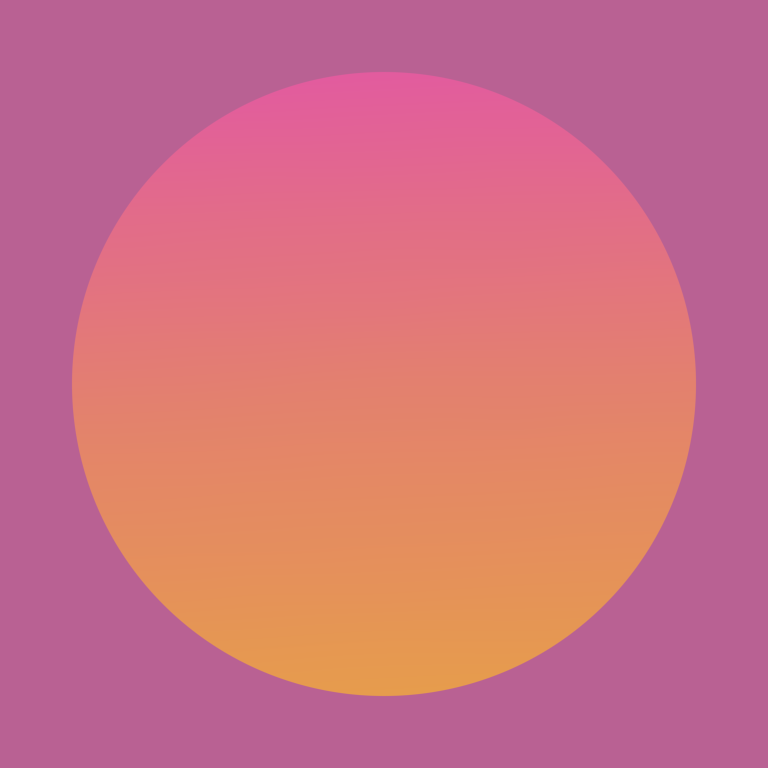
Write a Shadertoy shader that draws this background.

```glsl
// A large sunset disc centred on a flat mauve field.
// The disc is a circle distance mask filled with a three-stop vertical gradient,
// tilted slightly and disturbed by wide, faint noise streaks.

const vec3 MAUVE = vec3(0.727, 0.380, 0.577);
const vec3 PINK  = vec3(0.885, 0.358, 0.622);
const vec3 CORAL = vec3(0.890, 0.502, 0.436);
const vec3 GOLD  = vec3(0.902, 0.612, 0.300);
const float DISC_RADIUS = 0.40625;

float hash(vec2 cell) {
    vec3 p = fract(cell.xyx * 0.1031);
    p += dot(p, p.yzx + 33.33);
    return fract((p.x + p.y) * p.z);
}

// Smooth value noise in the range 0 to 1.
float valueNoise(vec2 p) {
    vec2 cell = floor(p);
    vec2 f = fract(p);
    f = f * f * (3.0 - 2.0 * f);
    float low  = mix(hash(cell), hash(cell + vec2(1.0, 0.0)), f.x);
    float high = mix(hash(cell + vec2(0.0, 1.0)), hash(cell + vec2(1.0, 1.0)), f.x);
    return mix(low, high, f.y);
}

// Layered horizontal streaks, centred on zero.
float streaks(vec2 p) {
    float sum = 0.0;
    float weight = 0.5;
    vec2 scale = vec2(3.0, 9.0);
    for (int i = 0; i < 3; i++) {
        sum += weight * (valueNoise(p * scale + float(i) * 17.0) - 0.5);
        scale *= 2.0;
        weight *= 0.5;
    }
    return sum;
}

// Three-stop gradient: 0 is the top of the disc, 1 the bottom.
vec3 sunsetColor(float t) {
    vec3 upper = mix(PINK, CORAL, clamp(t * 2.0, 0.0, 1.0));
    return mix(upper, GOLD, clamp(t * 2.0 - 1.0, 0.0, 1.0));
}

// Anti-aliased coverage of a circle.
float discMask(vec2 p, float radius, float pixel) {
    return 1.0 - smoothstep(-0.75 * pixel, 0.75 * pixel, length(p) - radius);
}

void mainImage(out vec4 fragColor, in vec2 fragCoord) {
    float size = min(iResolution.x, iResolution.y);
    vec2 p = (fragCoord - 0.5 * iResolution.xy) / size;

    // Gradient position, with a gentle tilt and streaks.
    float depth = 0.5 - 0.5 * p.y / DISC_RADIUS;
    depth += 0.05 * p.x + 0.035 * streaks(p + 4.0);

    float mask = discMask(p, DISC_RADIUS, 1.0 / size);
    fragColor = vec4(mix(MAUVE, sunsetColor(depth), mask), 1.0);
}
```
